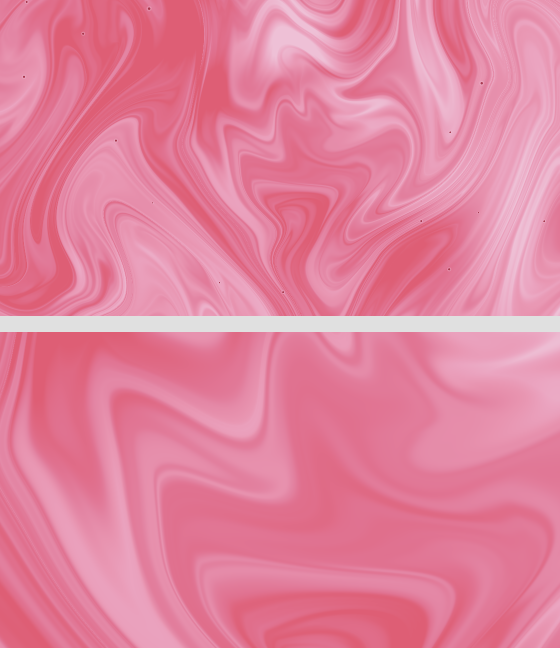
Top, the full canvas; bottom, a detail of the centre.
Reproduce this texture procedurally as a WebGL 1 fragment shader.

```glsl
precision highp float;
// Marbled pink paint: dye blobs stretched into streaks and curls by layered flows.

uniform vec2 u_resolution;

// Paint colours, dark to light
const vec3 RED    = vec3(0.87, 0.37, 0.46);
const vec3 ROSE   = vec3(0.88, 0.45, 0.57);
const vec3 CORAL  = vec3(0.89, 0.52, 0.64);
const vec3 PINK   = vec3(0.91, 0.58, 0.69);
const vec3 BLUSH  = vec3(0.92, 0.64, 0.75);
const vec3 PALE   = vec3(0.93, 0.73, 0.82);
const vec3 SPECK  = vec3(0.62, 0.16, 0.24);

// Flow and dye, in canvas heights
const vec2  BOWL_CENTRE = vec2(0.93, 1.02);
const float BOWL_TURN   = 3.0;
const float BOWL_SPREAD = 0.20;
const float JET_SHIFT   = 0.6;
const float JET_SPREAD  = 0.018;
const float LAYOUT_DRAG = 0.28;
const float VEIN_AMOUNT = 0.5;
const float SPECK_CELL  = 0.21;
const float SPECK_SHARE = 0.3;
const mat2  TILT = mat2(0.8, 0.6, -0.6, 0.8);

float hash(vec2 p) {
  vec3 q = fract(p.xyx * vec3(0.1031, 0.1030, 0.0973));
  q += dot(q, q.yzx + 33.33);
  return fract((q.x + q.y) * q.z);
}

// Value noise in x, its gradient in yz
vec3 noiseGrad(vec2 p) {
  vec2 i = floor(p), f = fract(p);
  vec2 u = f * f * f * (f * (f * 6.0 - 15.0) + 10.0);
  vec2 du = 30.0 * f * f * (f * (f - 2.0) + 1.0);
  float a = hash(i), b = hash(i + vec2(1.0, 0.0));
  float c = hash(i + vec2(0.0, 1.0)), d = hash(i + vec2(1.0));
  float k = a - b - c + d;
  return vec3(a + (b - a) * u.x + (c - a) * u.y + k * u.x * u.y,
              du * (vec2(b - a, c - a) + k * u.yx));
}

// Carry a point along the eddies of a noise stream function
vec2 advect(vec2 p, float freq, float time, float seed) {
  for (int i = 0; i < 6; i++) {
    vec2 g = noiseGrad(TILT * p * freq + seed).yz * TILT;
    p += time / 6.0 * vec2(g.y, -g.x);
  }
  return p;
}

// Narrow current rising to the right of the bowl
float jetPath(float y) { return 1.08 + 0.41 * smoothstep(0.05, 0.85, y); }

vec2 shearJet(vec2 p) {
  float d = p.x - jetPath(p.y);
  float y = p.y + JET_SHIFT * exp(-d * d / JET_SPREAD);
  return vec2(d + jetPath(y), y);
}

vec2 turnBowl(vec2 p) {
  vec2 d = p - BOWL_CENTRE;
  float a = BOWL_TURN * exp(-dot(d, d) / BOWL_SPREAD);
  return BOWL_CENTRE + mat2(cos(a), sin(a), -sin(a), cos(a)) * d;
}

float blob(vec2 p, vec2 centre, float size) {
  vec2 d = (p - centre) / size;
  return exp(-dot(d, d));
}

// Broad light and dark areas
float layoutTone(vec2 p) {
  float ring = (length((p - BOWL_CENTRE) * vec2(0.85, 1.0)) - 0.27) / 0.075;
  float tone = 1.5 * blob(p, vec2(0.90, 0.95), 0.13) - 1.9 * exp(-ring * ring);
  tone += 1.4 * blob(p, vec2(1.62, 0.28), 0.27) + blob(p, vec2(1.72, 0.85), 0.2);
  tone += 0.5 * blob(p, vec2(0.15, 0.5), 0.2) + 0.9 * blob(p, vec2(0.45, 0.12), 0.1);
  tone -= 1.5 * blob(p, vec2(1.32, 0.1), 0.14) + 0.9 * blob(p, vec2(1.02, 0.27), 0.18);
  return tone - 0.9 * blob(p, vec2(0.35, 0.25), 0.25);
}

// Dye tone, roughly normal: 0 is the middle pink
float dyeTone(vec2 p) {
  vec2 start = turnBowl(shearJet(advect(p, 1.5, 0.25, 3.7)));
  vec2 q = advect(advect(start, 2.3, 0.6, 11.3), 4.5, 0.33, 27.1);
  float tone = layoutTone(p + LAYOUT_DRAG * (q - start));
  float vein = 1.0 - abs(2.0 * noiseGrad(q * 3.1 + 51.0).x - 1.0);
  tone += VEIN_AMOUNT * (pow(vein, 8.0) - 0.2);
  float weight = 0.5;
  vec2 s = q * 1.8 + 7.0;
  for (int i = 0; i < 4; i++) {
    tone += weight * (noiseGrad(s).x - 0.5) / 0.215;
    s = TILT * s * 2.1 + 19.0;
    weight *= 0.76;
  }
  return tone;
}

float ramp(float a, float b, float x) { return clamp((x - a) / (b - a), 0.0, 1.0); }

vec3 paint(float tone) {
  vec3 c = mix(RED, ROSE, ramp(-1.96, -1.1, tone));
  c = mix(c, CORAL, ramp(-1.1, -0.47, tone));
  c = mix(c, PINK, ramp(-0.47, 0.18, tone));
  c = mix(c, BLUSH, ramp(0.18, 0.9, tone));
  return mix(c, PALE, 1.25 * ramp(0.9, 1.9, tone));
}

// Sparse pinholes with a pale rim
vec3 addSpeck(vec3 c, vec2 p) {
  vec2 cell = floor(p / SPECK_CELL);
  vec2 spot = 0.2 + 0.6 * vec2(hash(cell + 5.0), hash(cell + 71.0));
  float d = length(p - (cell + spot) * SPECK_CELL);
  float radius = mix(0.002, 0.005, hash(cell + 33.0));
  float present = step(hash(cell + 90.0), SPECK_SHARE);
  c = mix(c, PALE, 0.4 * present * (1.0 - smoothstep(radius, 2.2 * radius, d)));
  return mix(c, SPECK, 0.85 * present * (1.0 - smoothstep(0.4 * radius, 1.2 * radius, d)));
}

void main() {
  vec3 c = vec3(0.0);
  for (int i = 0; i < 4; i++) {
    vec2 offset = vec2(mod(float(i), 2.0), floor(float(i) / 2.0)) * 0.5 - 0.25;
    c += 0.25 * paint(dyeTone((gl_FragCoord.xy + offset) / u_resolution.y));
  }
  gl_FragColor = vec4(addSpeck(c, gl_FragCoord.xy / u_resolution.y), 1.0);
}
```
